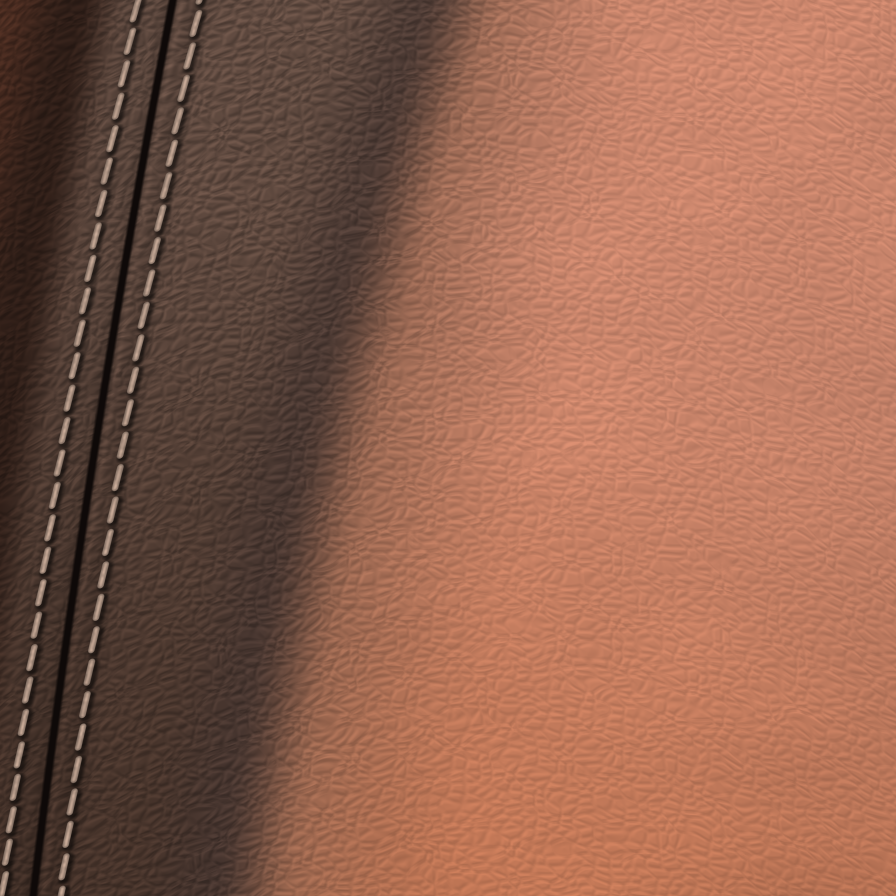
Write a WebGL 2 fragment shader that draws this texture.

```glsl
#version 300 es
precision highp float;
// Two-tone grained leather: a dark panel with a double-stitched seam fading into tan.
uniform vec2 u_resolution;
out vec4 outColor;

// Palette
const vec3 DARK_LOW = vec3(0.275, 0.200, 0.165);
const vec3 DARK_HIGH = vec3(0.375, 0.290, 0.250);
const vec3 DARK_RIM = vec3(0.270, 0.205, 0.185);
const vec3 BROWN = vec3(0.530, 0.365, 0.290);
const vec3 TAN_LOW = vec3(0.750, 0.460, 0.330);
const vec3 TAN_HIGH = vec3(0.795, 0.525, 0.425);
const vec3 FOLD_SHADE = vec3(0.180, 0.115, 0.090);
const vec3 FOLD_GLOW = vec3(0.290, 0.170, 0.125);
const vec3 GROOVE = vec3(0.055, 0.035, 0.030);
const vec3 THREAD = vec3(0.740, 0.630, 0.560);

// Layout, in canvas units
const float STITCH_PITCH = 0.0362;
const float STITCH_HALF = 0.0115;
const float STITCH_RADIUS = 0.0036;
const float STITCH_LEAN = 0.10;
const vec2 GRAIN_SCALE = vec2(62.0, 108.0);
const float GRAIN_STEP = 0.0022;

vec2 hash22(vec2 p) {
  vec3 q = fract(vec3(p.xyx) * vec3(0.1031, 0.1030, 0.0973));
  q += dot(q, q.yzx + 33.33);
  return fract((q.xx + q.yz) * q.zy);
}

float noise(vec2 p) {
  vec2 i = floor(p), f = fract(p);
  f = f * f * (3.0 - 2.0 * f);
  float low = mix(hash22(i).x, hash22(i + vec2(1, 0)).x, f.x);
  float high = mix(hash22(i + vec2(0, 1)).x, hash22(i + vec2(1, 1)).x, f.x);
  return mix(low, high, f.y);
}

// Pebbled height field: warped cells separated by creases.
float grainHeight(vec2 p) {
  p.y -= 0.5 * p.x - 0.4 * p.x * p.x; // grain direction bends across the hide
  vec2 g = p * GRAIN_SCALE;
  g += 1.1 * vec2(noise(g * 0.55), noise(g * 0.55 + 31.7)) - 0.55;
  vec2 cell = floor(g);
  float nearest = 9.0, second = 9.0;
  for (int y = -1; y <= 1; y++)
    for (int x = -1; x <= 1; x++) {
      vec2 id = cell + vec2(x, y);
      vec2 d = id + 0.1 + 0.8 * hash22(id + 200.0) - g;
      float dist = length(d);
      second = min(second, max(nearest, dist));
      nearest = min(nearest, dist);
    }
  return smoothstep(0.0, 0.55, second - nearest) + 0.7 * noise(g * 1.3 + 9.0);
}

// Horizontal position of the slightly bowed seam.
float seamX(float y) {
  return 0.037 + 0.156 * y - 0.036 * y * (1.0 - y);
}

// Signed distance to the nearest stitch of one row.
float stitchDistance(float across, float y, float phase) {
  float along = (fract(y / STITCH_PITCH + phase) - 0.5) * STITCH_PITCH;
  across -= along * STITCH_LEAN;
  along -= clamp(along, -STITCH_HALF, STITCH_HALF);
  return length(vec2(across, along)) - STITCH_RADIUS;
}

vec3 sewRow(vec3 color, float across, float y, float phase, float pixel) {
  float pucker = exp(-across * across / 0.00012);
  color *= 1.0 - 0.16 * pucker;
  float shadow = stitchDistance(across - 0.003, y + 0.002, phase);
  color *= 1.0 - 0.5 * smoothstep(0.005, -0.001, shadow);
  float d = stitchDistance(across, y, phase);
  float roundness = 1.0 - 0.30 * smoothstep(-STITCH_RADIUS, 0.0, d);
  float twist = 0.92 + 0.16 * noise(vec2(across * 350.0, y * 260.0));
  return mix(color, THREAD * roundness * twist, smoothstep(pixel, -pixel, d));
}

void main() {
  vec2 p = gl_FragCoord.xy / u_resolution;
  float pixel = 0.75 / u_resolution.y;
  float u = p.x - seamX(p.y);

  // Broad colour: dark panel, soft brown band, then tan
  float darkEdge = 0.265 + 0.145 * p.y + 0.09 * p.y * p.y;
  float tanEdge = 0.515 + 0.24 * p.y;
  float fromDark = p.x - darkEdge;
  float toTan = smoothstep(-0.25, 1.0, fromDark / (tanEdge - darkEdge));
  vec3 dark = mix(DARK_LOW, DARK_HIGH, smoothstep(0.0, 0.95, p.y));
  dark = mix(dark, DARK_RIM, 0.8 * smoothstep(-0.13, -0.01, fromDark));
  vec3 tanColor = mix(TAN_LOW, TAN_HIGH, smoothstep(-0.1, 0.75, p.y + 0.35 * (p.x - 0.6)));
  tanColor *= 1.0 - 0.05 * smoothstep(0.1, 0.45, p.x - tanEdge);
  float leaveDark = smoothstep(-0.035, 0.065, fromDark);
  vec3 color = mix(dark, mix(BROWN, tanColor, toTan), leaveDark);

  // Rolled fold on the left of the seam
  vec3 fold = mix(FOLD_SHADE, FOLD_GLOW, smoothstep(-0.11, -0.19, u) * p.y);
  color = mix(fold, color, smoothstep(-0.105, -0.042, u));

  // Leather relief lit from above
  vec2 lightStep = GRAIN_STEP * vec2(-0.45, 0.9);
  float relief = grainHeight(p - lightStep) - grainHeight(p + lightStep);
  float strength = mix(0.17, 0.075, leaveDark * (0.4 + 0.6 * toTan));
  color *= 1.0 + strength * clamp(relief, -1.2, 1.2);
  color *= 0.98 + 0.04 * noise(p * vec2(9.0, 14.0));

  // Seam: shaded flanks, raised lip and dark groove
  color *= 1.0 - 0.30 * exp(-abs(u) / 0.012);
  color *= 1.0 + 0.18 * exp(-pow((u - 0.010) / 0.004, 2.0));
  color = mix(GROOVE, color, smoothstep(0.0022, 0.0055 + pixel, abs(u)));

  // Two rows of thread
  color = sewRow(color, u + 0.0345 + 0.005 * p.y, p.y, 0.15, pixel);
  color = sewRow(color, u - 0.0305, p.y, 0.60, pixel);
  outColor = vec4(clamp(color, 0.0, 1.0), 1.0);
}
```
